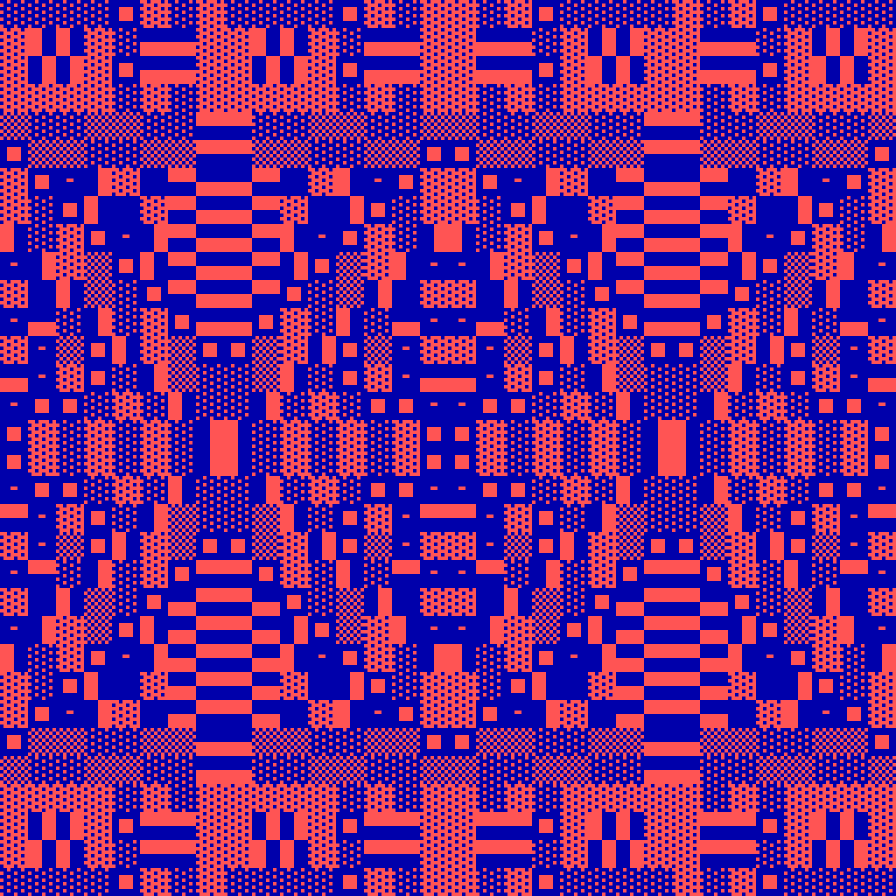
This pattern is drawn by a three.js fragment shader. Its source:

```glsl
// Mirrored two-colour mosaic of text-mode block glyphs: shades, half blocks, squares and dots.

#define CELLS 32.0
#define DOTS 8.0
#define SAMPLES 4
#define BLUE vec3(0.0, 0.0, 0.67)
#define CORAL vec3(1.0, 0.33, 0.33)

varying vec2 vUv;

// Glyph kinds
const int BLANK = 0;
const int LIGHT = 1;
const int MEDIUM = 2;
const int DENSE = 3;
const int SQUARE = 4;
const int SPECK = 5;
const int LEFT = 6;
const int RIGHT = 7;
const int TOP = 8;
const int BOTTOM = 9;

bool isOdd(int n) {
  return mod(float(n), 2.0) > 0.5;
}

// Border block, eight columns wide and four rows deep
int borderGlyph(int c, int r) {
  if (c == 7) return DENSE;
  if (r == 1 || r == 2) {
    if (c == 1 || c == 2) return r == 1 ? LEFT : RIGHT;
    if (c == 4) return r == 2 ? SQUARE : LIGHT;
    return c > 4 ? BOTTOM : DENSE;
  }
  if (c == 4) return r == 0 ? SQUARE : LIGHT;
  if (c > 4) return c == 5 ? DENSE : LIGHT;
  return r == 0 ? LIGHT : DENSE;
}

// Two rows of alternating shades below the border
int bandGlyph(int c, int r) {
  if (c == 7) return TOP;
  if (c == 0 && r == 5) return SQUARE;
  return isOdd((c + 1) / 2 + r) ? LIGHT : MEDIUM;
}

// Triangle under the diagonal: checkered shades, squares, then specks
int innerGlyph(int c, int r) {
  int s = c + r;
  if (s > 16 || (c == 1 && r == 15)) return isOdd(s) ? LIGHT : DENSE;
  if (c == 2 && r < 14) return r - 10;
  if (s > 14) return SQUARE;
  int k = r + 2 * c;
  if (k == 13) return BOTTOM;
  if (k == 10 || k == 12) return c == 0 ? DENSE : BLANK;
  return SPECK;
}

// Diagonal stripes, with stacked bars beside the mirror axis
int fieldGlyph(int c, int r) {
  int d = r - c;
  bool odd = isOdd(c);
  if (d > 8) return innerGlyph(c, r);
  if (d == 8) return odd ? RIGHT : LEFT;
  if (d > 5) return c == 0 ? DENSE : 3 - int(mod(float(c + 1), 3.0));
  if (d == 5) return SQUARE;
  if (c > 5) return c == 7 ? BOTTOM : TOP;
  if (d == 4) return odd ? LEFT : SPECK;
  if (d == 3) return odd ? RIGHT : BLANK;
  return d == 2 ? DENSE : BLANK;
}

// Ink of one glyph; local is folded with the mosaic, dotId is not
float glyphInk(int kind, vec2 local, vec2 dotId) {
  bool lattice = mod(dotId.x + 2.0 * dotId.y + 2.0, 4.0) < 0.5;
  vec2 inCell = mod(dotId, DOTS);
  vec2 fromCentre = abs(local - 0.5);
  bool ink = false;
  if (kind == LIGHT) ink = lattice;
  else if (kind == MEDIUM) ink = mod(dotId.x + dotId.y, 2.0) > 0.5;
  else if (kind == DENSE) ink = !lattice;
  else if (kind == SQUARE) ink = max(fromCentre.x, fromCentre.y) < 0.25;
  else if (kind == SPECK) ink = inCell.y == 3.0 && abs(inCell.x - 3.5) < 1.0;
  else if (kind == LEFT) ink = local.x < 0.5;
  else if (kind == RIGHT) ink = local.x >= 0.5;
  else if (kind == TOP) ink = local.y < 0.5;
  else if (kind == BOTTOM) ink = local.y >= 0.5;
  return ink ? 1.0 : 0.0;
}

float mosaicInk(vec2 uv) {
  vec2 p = vec2(uv.x, 1.0 - uv.y) * CELLS;
  // Fold about the centre; the border repeats, the rest folds once more
  vec2 q = 0.5 * CELLS - abs(p - 0.5 * CELLS);
  q.x = q.y < 4.0 ? mod(q.x, 8.0) : 8.0 - abs(q.x - 8.0);
  int c = int(clamp(floor(q.x), 0.0, 7.0));
  int r = int(clamp(floor(q.y), 0.0, 15.0));
  int kind = r < 4 ? borderGlyph(c, r) : r < 6 ? bandGlyph(c, r) : fieldGlyph(c, r);
  return glyphInk(kind, fract(q), floor(p * DOTS));
}

void main() {
  // Average a grid of samples over the footprint for smooth edges
  vec2 footprint = fwidth(vUv);
  float ink = 0.0;
  for (int i = 0; i < SAMPLES; i++) {
    for (int j = 0; j < SAMPLES; j++) {
      vec2 offset = (vec2(float(i), float(j)) + 0.5) / float(SAMPLES) - 0.5;
      ink += mosaicInk(vUv + offset * footprint);
    }
  }
  gl_FragColor = vec4(mix(BLUE, CORAL, ink / float(SAMPLES * SAMPLES)), 1.0);
}
```
